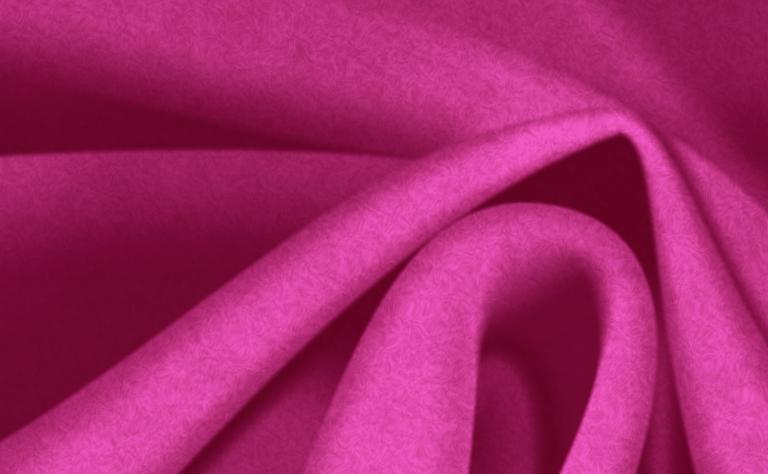
Reproduce this texture procedurally as a WebGL 2 fragment shader.

```glsl
#version 300 es
precision highp float;
uniform vec2 u_resolution;
out vec4 outColor;

float hash(vec2 p) {
  p = fract(p * vec2(0.1031, 0.1137));
  p += dot(p, p.yx + 33.33);
  return fract((p.x + p.y) * p.x * 17.0);
}

float noise(vec2 p) {
  vec2 i = floor(p), f = fract(p);
  f = f * f * (3.0 - 2.0 * f);
  float low = mix(hash(i), hash(i + vec2(1, 0)), f.x);
  float high = mix(hash(i + vec2(0, 1)), hash(i + vec2(1, 1)), f.x);
  return mix(low, high, f.y);
}

vec2 cubic(vec2 a, vec2 b, vec2 c, vec2 d, float t) {
  float s = 1.0 - t;
  return s * s * s * a + 3.0 * s * t * (s * b + t * c) + t * t * t * d;
}

// Signed distance to a cubic curve, positive to the right of its travel
float edge(vec2 p, vec2 a, vec2 b, vec2 c, vec2 d) {
  float best = 1e5, side = 1.0;
  vec2 start = a;
  for (int i = 1; i <= 22; i++) {
    vec2 end = cubic(a, b, c, d, float(i) / 22.0);
    vec2 seg = end - start, rel = p - start;
    vec2 gap = rel - seg * clamp(dot(rel, seg) / dot(seg, seg), 0.0, 1.0);
    float dist = dot(gap, gap);
    if (dist < best) {
      best = dist;
      side = seg.y * rel.x - seg.x * rel.y;
    }
    start = end;
  }
  return sqrt(best) * (side < 0.0 ? -1.0 : 1.0);
}

float cover(float dist, float soft) { return smoothstep(-soft, soft, dist); }
float bump(float x, float center, float width) {
  float k = (x - center) / width;
  return exp(-k * k);
}

vec3 dye(float level) {
  vec3 shades[6] = vec3[6](vec3(0.38, 0.01, 0.13), vec3(0.47, 0.04, 0.22), vec3(0.60, 0.11, 0.35),
                           vec3(0.72, 0.18, 0.47), vec3(0.84, 0.26, 0.61), vec3(0.94, 0.34, 0.75));
  vec3 color = shades[0] * (1.0 + 0.6 * min(level, 0.0));
  for (int i = 1; i < 6; i++)
    color = mix(color, shades[i], clamp(level * 5.0 - float(i - 1), 0.0, 1.0));
  return color;
}

// Fuzzy nap with a slanted weave
float nap(vec2 p) {
  vec2 warp = vec2(noise(p * 7.0), noise(p * 7.0 + 31.0));
  vec2 slant = mat2(0.8, 0.6, -0.6, 0.8) * p + 0.1 * warp;
  float tufts = noise(slant * vec2(17.0, 30.0)) - 0.5;
  float fibres = noise(slant * vec2(60.0, 38.0) + 9.0) - 0.5;
  return 0.5 * tufts + 0.55 * fibres + 0.3 * (noise(p * 4.0) - 0.5);
}

void main() {
  vec2 p = gl_FragCoord.xy / u_resolution.y * 4.74;

  // Fold edges
  float crest = edge(p, vec2(3.5, 4.82), vec2(5.2, 4.25), vec2(6.9, 3.55), vec2(7.9, 2.35));
  float hem = edge(p, vec2(-0.2, 4.0), vec2(1.2, 3.8), vec2(2.8, 3.3), vec2(4.3, 3.12));
  float shelf = edge(p, vec2(-0.2, 3.17), vec2(1.2, 3.25), vec2(2.8, 3.3), vec2(4.2, 3.14));
  float armLeft = edge(p, vec2(-0.2, 0.2), vec2(2.2, 1.6), vec2(3.7, 3.5), vec2(6.1, 3.68));
  float armRight = edge(p, vec2(6.1, 3.68), vec2(6.75, 3.6), vec2(6.9, 2.5), vec2(7.85, 1.0));
  float underLeft = edge(p, vec2(1.6, -0.2), vec2(3.0, 1.3), vec2(4.5, 2.8), vec2(6.2, 3.4));
  float underRight = edge(p, vec2(6.2, 3.4), vec2(6.6, 3.3), vec2(6.45, 1.9), vec2(7.0, -0.2));
  float loopLeft = edge(p, vec2(2.95, -0.2), vec2(3.6, 1.5), vec2(4.1, 2.65), vec2(5.2, 2.72));
  float loopRight = edge(p, vec2(5.2, 2.72), vec2(6.8, 2.7), vec2(6.75, 1.2), vec2(6.3, -0.2));
  float crease = edge(p, vec2(4.66, -0.2), vec2(4.8, 0.8), vec2(4.75, 1.8), vec2(5.0, 2.4));
  float lip = edge(p, vec2(5.0, 2.4), vec2(6.2, 2.6), vec2(6.4, 1.6), vec2(5.5, -0.2));
  float arm = min(armLeft, armRight), under = min(underLeft, underRight);
  float loop = min(loopLeft, loopRight), hollow = min(crease, lip);

  // Far cloth at the upper right
  float ridge = p.x - 6.35 + 0.9 * (p.y - 4.3);
  float level = mix(0.52, 0.36, cover(ridge, 0.3)) + 0.1 * bump(ridge, -0.15, 0.3);
  level -= 0.22 * smoothstep(4.3, 3.1, p.y);

  // Broad upper fold, then the strip beside the arm
  float broad = mix(0.22, 0.62, smoothstep(0.0, 0.75, -hem)) + 0.16 * smoothstep(3.2, 5.4, p.x);
  broad -= 0.12 * smoothstep(0.25, 0.0, crest);
  float strip = 0.25 + 0.45 * smoothstep(0.0, 0.22, -armRight);
  broad = mix(broad, strip, smoothstep(6.2, 6.6, p.x));
  level = mix(level, broad, cover(crest, 0.045));

  // Shadowed gap and the lower left cloth
  float leftSide = 1.0 - smoothstep(4.5, 5.2, p.x);
  level = mix(level, 0.07 + 0.1 * smoothstep(1.5, 0.0, p.x) * bump(hem, 0.0, 0.3), cover(hem, 0.07) * leftSide);
  float shelfLit = 0.12 + 0.32 * smoothstep(1.3, 0.0, shelf) + 0.12 * smoothstep(1.2, 0.0, p.x) * smoothstep(2.2, 0.0, shelf);
  level = mix(level, shelfLit, cover(shelf, 0.045) * leftSide);

  // Long rounded arm
  float across = clamp(arm / max(arm - under, 0.01), 0.0, 1.0);
  float armLit = 0.5 + 0.36 * smoothstep(0.0, 0.4, across) - 0.36 * smoothstep(0.68, 1.0, across);
  armLit += 0.12 * bump(length(p - vec2(5.6, 3.45)), 0.0, 0.9);
  level = mix(level, armLit, cover(arm, 0.035));

  // Deep space under the arm
  float deep = 0.02 + 0.42 * smoothstep(1.6, 0.4, p.y) * smoothstep(0.03, 0.3, under) * smoothstep(4.2, 3.0, p.x);
  deep += 0.32 * bump(p.x, 6.6, 0.16) * smoothstep(2.3, 0.9, p.y);
  level = mix(level, deep, cover(under, 0.04));

  // Inner loop
  float loopLit = 0.58 + 0.32 * smoothstep(0.0, 0.35, loop);
  loopLit -= 0.16 * bump(p.x, 4.6, 0.22) * smoothstep(2.3, 1.2, p.y);
  loopLit += 0.1 * bump(crease, -0.04, 0.07) * smoothstep(1.0, 2.0, p.y);
  level = mix(level, loopLit, cover(loop, 0.03));

  // Hollow of the loop with a small fold inside
  float slope = p.y - 1.35 - 0.6 * (p.x - 4.8);
  float hollowLit = mix(0.14, 0.72, smoothstep(-0.15, 0.75, slope));
  float mound = edge(p, vec2(4.6, 1.0), vec2(5.1, 1.5), vec2(5.45, 0.9), vec2(5.35, -0.2));
  hollowLit += 0.18 * cover(mound, 0.1) * smoothstep(0.75, 0.1, mound);
  hollowLit -= 0.1 * bump(mound, -0.15, 0.14);
  float soft = mix(0.03, 0.24, smoothstep(0.9, 2.3, p.y));
  level = mix(level, hollowLit, cover(hollow, soft));

  level += nap(p) * mix(0.06, 0.26, smoothstep(0.1, 0.85, level));
  outColor = vec4(dye(level), 1.0);
}
```
